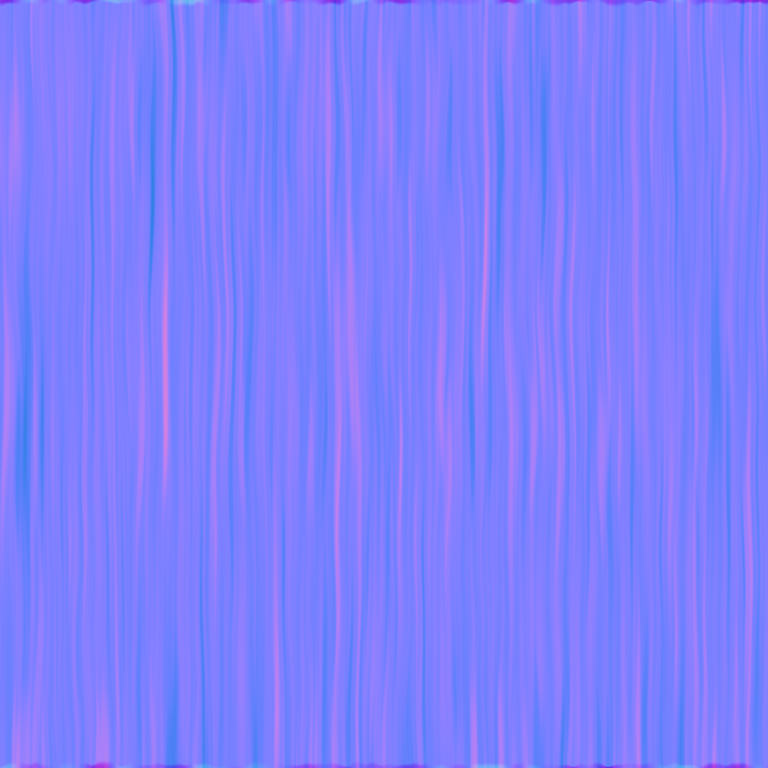
Reproduce this texture map procedurally as a Shadertoy shader.

```glsl
// Tangent-space normal map of fine vertical fibres with a ragged rim at top and bottom.

// Fibre layers: cells across the canvas, cells along it, slope strength
const vec3 BROAD_FIBRE  = vec3(38.0, 1.7, 0.09);
const vec3 MEDIUM_FIBRE = vec3(92.0, 2.3, 0.20);
const vec3 FINE_FIBRE   = vec3(185.0, 3.0, 0.20);

// Sparse, deep creases: a wide and a narrow set
const vec2  WIDE_CREASE_CELLS   = vec2(62.0, 1.7);
const vec2  NARROW_CREASE_CELLS = vec2(104.0, 2.4);
const vec2  CREASE_RANGE        = vec2(0.22, 0.52);
const float CREASE_STRENGTH     = 0.30;

// Sideways wander of the fibres
const vec2  WANDER_CELLS  = vec2(15.0, 5.5);
const float WANDER_AMOUNT = 0.0065;

const float SLOPE_BIAS = -0.010;

// Ragged rim
const float RIM_WIDTH    = 0.008;
const float RIM_CELLS    = 30.0;
const float RIM_BIAS     = -0.14;
const float RIM_STRENGTH = 0.95;

// Integer hash giving a unit gradient for each lattice point
vec2 latticeGradient(ivec2 cell) {
    uint h = uint(cell.x) * 1597334677u ^ uint(cell.y) * 3812015801u;
    h = (h ^ (h >> 15)) * 2246822519u;
    h = (h ^ (h >> 13)) * 3266489917u;
    h ^= h >> 16;
    float angle = float(h & 65535u) / 65536.0 * 6.28318;
    return vec2(cos(angle), sin(angle));
}

float gradientNoise(vec2 p) {
    ivec2 cell = ivec2(floor(p));
    vec2 f = fract(p);
    vec2 blend = f * f * f * (f * (f * 6.0 - 15.0) + 10.0);
    float a = dot(latticeGradient(cell), f);
    float b = dot(latticeGradient(cell + ivec2(1, 0)), f - vec2(1, 0));
    float c = dot(latticeGradient(cell + ivec2(0, 1)), f - vec2(0, 1));
    float d = dot(latticeGradient(cell + ivec2(1, 1)), f - vec2(1, 1));
    return mix(mix(a, b, blend.x), mix(c, d, blend.x), blend.y);
}

// Slope of one stretched layer; the seed decorrelates the layers
float fibreLayer(vec2 p, vec3 layer, float seed) {
    return layer.z * gradientNoise(p * layer.xy + seed * vec2(17.37, 31.71));
}

// Only the peaks of the noise become creases
float creaseSlope(vec2 p, vec2 cells, float seed) {
    float n = gradientNoise(p * cells + seed * vec2(21.13, 8.76));
    return CREASE_STRENGTH * sign(n) * smoothstep(CREASE_RANGE.x, CREASE_RANGE.y, abs(n));
}

float fibreSlope(vec2 uv) {
    vec2 p = uv;
    p.x += WANDER_AMOUNT * gradientNoise(uv * WANDER_CELLS + 53.2);
    return SLOPE_BIAS
         + creaseSlope(p, WIDE_CREASE_CELLS, 10.0)
         + creaseSlope(p, NARROW_CREASE_CELLS, 23.0)
         + fibreLayer(p, BROAD_FIBRE, 1.0)
         + fibreLayer(p, MEDIUM_FIBRE, 2.0)
         + fibreLayer(p, FINE_FIBRE, 3.0);
}

// Vertical slope, confined to uneven patches along the two ends
float rimSlope(vec2 uv) {
    float side = step(0.5, uv.y);
    float x = uv.x * RIM_CELLS;
    float depth = RIM_WIDTH * (0.85 + gradientNoise(vec2(x * 2.3, side * 9.0 + 3.4)));
    float rim = 1.0 - smoothstep(0.2 * depth, depth, min(uv.y, 1.0 - uv.y));
    float patches = gradientNoise(vec2(x, side * 7.0 + 40.5));
    return rim * (RIM_BIAS + RIM_STRENGTH * patches);
}

void mainImage(out vec4 fragColor, in vec2 fragCoord) {
    vec2 uv = fragCoord / iResolution.xy;
    vec2 slope = clamp(vec2(fibreSlope(uv), rimSlope(uv)), -0.65, 0.65);

    // Rebuild the unit normal and pack it into colour
    vec3 normal = vec3(slope, sqrt(1.0 - dot(slope, slope)));
    fragColor = vec4(0.5 + 0.5 * normal, 1.0);
}
```
